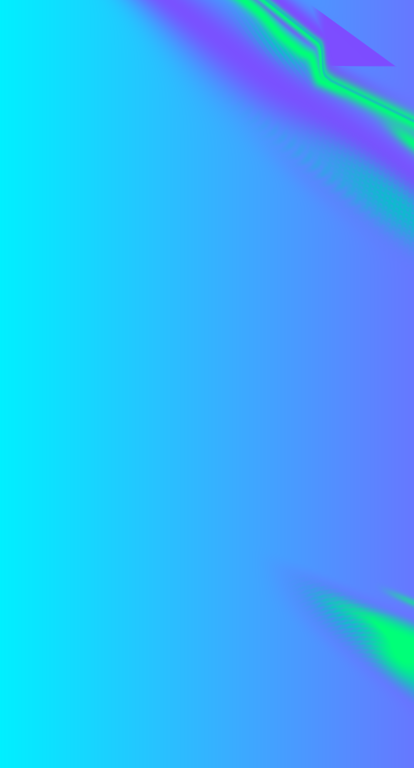
Give the GLSL for this background, as a WebGL 1 fragment shader.

```glsl
precision highp float;
// Cyan to blue gradient with violet, teal and neon green folds at the right edge.
uniform vec2 u_resolution;

#define CYAN vec3(0.0, 0.94, 1.0)
#define BLUE vec3(0.40, 0.47, 1.0)
#define VIOLET vec3(0.49, 0.30, 1.0)
#define TEAL vec3(0.04, 0.74, 0.80)
#define GREEN vec3(0.0, 1.0, 0.47)
#define FOLD_ORIGIN vec2(0.637, 0.0)
#define FOLD_DIR vec2(0.783, 0.622)
#define RIPPLE_PERIOD 0.0105
#define TAU 6.2831853

float bell(float x) { return exp(-x * x); }

float blob(vec2 p, vec2 center, vec2 size) {
  vec2 d = (p - center) / size;
  return exp(-dot(d, d));
}

float ripple(float x) { return 0.5 + 0.5 * sin(x * TAU / RIPPLE_PERIOD); }

// Offset of the green ribbon across the fold, for a place along it
float ribbonPath(float along) {
  return 0.055 * smoothstep(0.165, 0.235, along) - 0.22 * max(along - 0.25, 0.0);
}

// Violet wedge with a sharp slanted side and a flat base
float wedge(vec2 q, float across, float aa) {
  float slant = q.y - 0.159 - 0.727 * (q.x - 0.954);
  float m = smoothstep(-aa, aa, slant) * smoothstep(-aa, aa, 0.160 - q.y);
  return m * smoothstep(0.0, 0.012, -across) * smoothstep(0.74, 0.79, q.x);
}

vec3 upperFold(vec3 col, vec2 q, float aa) {
  vec2 d = q - FOLD_ORIGIN;
  vec2 f = vec2(dot(d, FOLD_DIR), dot(d, vec2(-FOLD_DIR.y, FOLD_DIR.x)));
  float across = f.y - ribbonPath(f.x);

  // Broad violet veil and its faint outer rim
  float center = mix(0.142, 0.112, smoothstep(0.1, 0.5, f.x));
  float spread = mix(0.045, 0.085, bell((f.x - 0.08) / 0.3));
  col = mix(col, VIOLET, 0.95 * bell((f.y - center) / spread));
  float rim = bell((f.y - 0.262) / 0.035) * smoothstep(0.1, 0.4, f.x);
  col = mix(col, BLUE, 0.5 * rim);

  // Teal pool below the veil, with fine interference lines
  float lines = ripple(f.y + 0.12 * f.x * f.x) * ripple(f.x * 0.7 - f.y * 0.4);
  float pool = blob(f, vec2(0.56, 0.190), vec2(0.20, 0.050));
  col = mix(col, TEAL, pool * (0.95 - 0.25 * lines));
  float scallop = ripple(0.4 * f.x + 4.0 * (f.y - 0.23) * (f.y - 0.23));
  float edge = blob(f, vec2(0.38, 0.235), vec2(0.20, 0.022));
  col = mix(col, TEAL, 0.28 * edge * scallop);

  // Violet fringe and wedge above the ribbon
  float fringe = bell((across + 0.02) / 0.026) * smoothstep(0.55, 0.2, f.x);
  col = mix(col, VIOLET, max(fringe, wedge(q, across, aa)));

  // Rippled teal shade on the inner side
  float shade = blob(f, vec2(0.10, 0.065), vec2(0.10, 0.028));
  col = mix(col, TEAL, shade * (0.95 - 0.35 * ripple(f.y - 0.3 * f.x)));

  // Two green strands that join past the bend
  float inner = 0.03 + 0.012 * smoothstep(0.0, 0.1, f.x)
              - 0.035 * smoothstep(0.14, 0.26, f.x);
  float innerStrand = bell((across - inner) / 0.017) * smoothstep(0.42, 0.25, f.x);
  float width = mix(0.010, 0.021, smoothstep(0.14, 0.28, f.x));
  float outerStrand = bell(across / width);
  col = mix(col, VIOLET, 0.8 * bell((across - 0.014) / 0.008) * smoothstep(0.2, 0.1, f.x));
  col = mix(col, GREEN, max(innerStrand, outerStrand));
  col = mix(col, mix(TEAL, VIOLET, 0.25), 0.65 * bell((across + 0.004) / 0.004));

  // Green lens under the ribbon at the right edge
  return mix(col, GREEN, 0.95 * blob(f, vec2(0.50, 0.046), vec2(0.075, 0.018)));
}

vec3 lowerFold(vec3 col, vec2 q) {
  float top = q.y - 1.423 - 0.43 * (q.x - 0.817);
  float bottom = 1.442 + 0.80 * (q.x - 0.685) - q.y;
  float body = smoothstep(-0.012, 0.05, top) * smoothstep(-0.02, 0.075, bottom);
  body *= smoothstep(0.67, 0.83, q.x);

  // Violet halo around the body
  float halo = smoothstep(-0.03, 0.02, top) * smoothstep(-0.06, 0.05, bottom);
  col = mix(col, mix(BLUE, VIOLET, 0.4), 0.6 * halo * smoothstep(0.60, 0.85, q.x));

  // Teal body with arched ripples
  float arcs = ripple(length((q - vec2(0.88, 1.72)) * vec2(0.8, 1.0)));
  float cross = ripple(0.6 * (q.x + q.y));
  float mesh = 0.35 * arcs + 0.15 * cross;
  float meshFade = smoothstep(0.98, 0.88, q.x);
  col = mix(col, TEAL, body * (1.0 - mesh * meshFade));

  // Green core, upper ridge and corner streak
  float core = blob(q, vec2(0.99, 1.555), vec2(0.085, 0.095));
  float ridge = bell((top - 0.032) / 0.026) * smoothstep(0.72, 0.92, q.x);
  col = mix(col, GREEN, body * min(1.0, 1.25 * core + 0.75 * ridge));
  float streak = bell((top + 0.045) / 0.010) * smoothstep(0.90, 1.0, q.x);
  return mix(col, GREEN, 0.6 * streak);
}

void main() {
  // Units of canvas width, measured down from the top left
  vec2 q = vec2(gl_FragCoord.x, u_resolution.y - gl_FragCoord.y) / u_resolution.x;
  vec3 col = mix(CYAN, BLUE, q.x);
  col = upperFold(col, q, 1.0 / u_resolution.x);
  col = lowerFold(col, q);
  gl_FragColor = vec4(col, 1.0);
}
```
